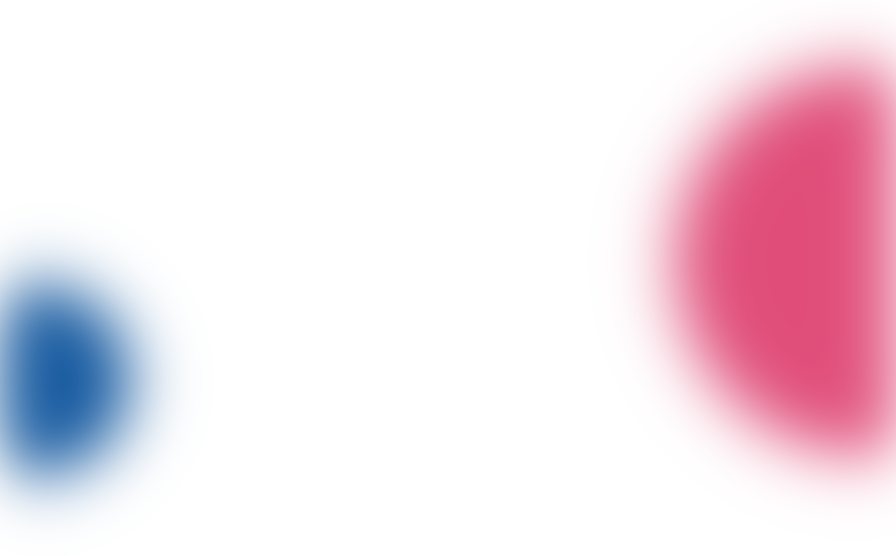
Give the GLSL for this background, as a Shadertoy shader.

```glsl
// Two soft discs, rose at the right border and blue at the left, on white.
// Each disc is cut by its border, then blurred: the product of two Gaussian
// edge profiles, one along the rim and one along the cut.

// Coverage of a Gaussian-blurred edge; depth is the distance inside it.
float blurredEdge(float depth, float sigma) {
    float t = clamp(depth / sigma, -4.0, 4.0);
    return 0.5 + 0.5 * tanh(t * (0.798 + 0.0357 * t * t));
}

// Blurred disc, also faded towards the canvas border it is cut by.
float cutDisc(vec2 p, vec2 center, float radius, float borderDepth) {
    const float sigma = 0.058;
    return blurredEdge(radius - length(p - center), sigma)
         * blurredEdge(borderDepth, sigma);
}

void mainImage(out vec4 fragColor, in vec2 fragCoord) {
    // Canvas height is one unit.
    vec2 p = fragCoord / iResolution.y;
    float width = iResolution.x / iResolution.y;

    vec3 paper = vec3(1.0);
    vec3 rose = vec3(0.878, 0.302, 0.475);
    vec3 blue = vec3(0.070, 0.340, 0.620);

    // Large disc at the right, small disc at the left.
    float roseCover = cutDisc(p, vec2(width - 0.048, 0.531), 0.346, width - p.x);
    float blueCover = cutDisc(p, vec2(0.063, 0.317), 0.163, p.x);

    vec3 color = mix(paper, rose, roseCover);
    color = mix(color, blue, blueCover);
    fragColor = vec4(color, 1.0);
}
```
